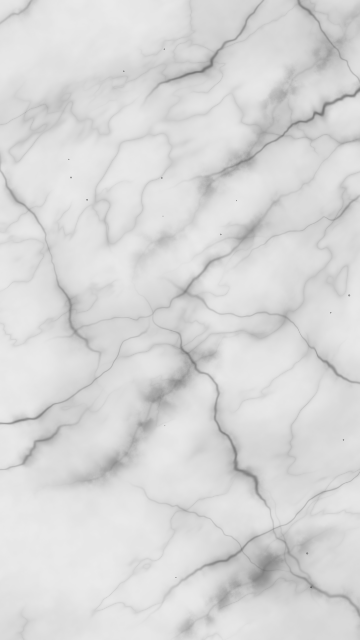
Give the GLSL for this texture, as a Shadertoy shader.

```glsl
const int STRANDS = 18;
const float GROUND = 0.917;          // brightest stone tone
const float CLOUD_DEPTH = 0.065;
const float MOTTLE_DEPTH = 0.012;
const float RISING_ANGLE = 0.62;     // main grain direction, radians
const float CORE_WIDTH = 0.0021;     // widths are fractions of canvas height
const float HALO_WIDTH = 0.0085;
const float BROAD_WIDTH = 0.0145;
const float SMOKE_WIDTH = 0.036;
const float WANDER = 0.10;           // sideways bending of a strand
const float WEB_DENSITY = 0.10;
const float SPECK_CELLS = 34.0;
const float SPECK_CHANCE = 0.035;

float hash(vec2 p) {
    return fract(sin(dot(p, vec2(127.1, 311.7))) * 43758.5453);
}

float noise(vec2 p) {
    vec2 i = floor(p), f = fract(p);
    f = f * f * (3.0 - 2.0 * f);
    return mix(mix(hash(i), hash(i + vec2(1, 0)), f.x),
               mix(hash(i + vec2(0, 1)), hash(i + vec2(1, 1)), f.x), f.y);
}

float fbm(vec2 p) {
    float sum = 0.0, gain = 0.516;
    for (int i = 0; i < 5; i++) {
        sum += gain * noise(p);
        p = mat2(1.6, 1.2, -1.2, 1.6) * p + 7.3;
        gain *= 0.5;
    }
    return sum;
}

vec2 along(vec2 p, float angle) {
    float c = cos(angle), s = sin(angle);
    return vec2(c * p.x + s * p.y, c * p.y - s * p.x);
}

float bell(float d, float width) {
    return exp(-d * d / (width * width));
}

// Optical density of one wandering vein: dark core, halo and faint smoke
float strand(vec2 p, int index, float aspect, float patches, float mottle) {
    float id = float(index);
    bool falling = index % 3 == 2, broad = index % 6 == 0;
    vec2 centre = vec2(aspect * hash(vec2(id, 1.7)), fract(0.37 + id * 0.618));
    float angle = falling ? mix(-1.3, -0.2, hash(vec2(id, 4.1)))
                          : RISING_ANGLE + 0.5 * (hash(vec2(id, 5.3)) - 0.5);
    float reach = mix(0.16, 0.36, hash(vec2(id, 8.9)));

    vec2 q = along(p - centre, angle);
    float d = q.y + WANDER * (fbm(vec2(q.x * 8.0, id * 17.3)) - 0.5);
    float fade = 1.0 - smoothstep(0.35, 1.0, abs(q.x) / reach);
    float pulse = smoothstep(0.25, 0.75, noise(vec2(q.x * 13.0 + 40.0, id * 5.7)));

    float coreDepth = broad ? 0.06 : mix(0.08, 0.42, hash(vec2(id, 2.9)));
    float core = coreDepth * mix(0.35, 1.0, pulse)
               * bell(d, CORE_WIDTH * mix(0.6, 1.2, pulse));
    float haloWidth = (broad ? BROAD_WIDTH : HALO_WIDTH) * mix(0.6, 1.3, pulse);
    float halo = (broad ? 0.30 : 0.17) * mix(0.25, 1.0, pulse)
               * mix(0.35, 1.1, mottle) * bell(d, haloWidth);
    float smoke = 0.065 * patches * bell(d, SMOKE_WIDTH);
    return fade * (core + halo + smoke);
}

// Faint hairlines where stretched noise crosses its middle value
float web(vec2 p, float scale, float thickness) {
    vec2 q = along(p, RISING_ANGLE) * vec2(0.55, 1.0) * scale;
    float ridge = abs(fbm(q) - 0.5);
    float mask = smoothstep(0.42, 0.68, noise(q * 1.3 + 31.0));
    return mask * (exp(-ridge / thickness) + 0.35 * exp(-ridge / (5.0 * thickness)));
}

// Sparse mineral dots
float specks(vec2 p) {
    vec2 cell = floor(p * SPECK_CELLS);
    vec2 offset = 0.2 + 0.6 * vec2(hash(cell + 3.1), hash(cell + 9.4));
    float radius = mix(0.03, 0.065, hash(cell + 5.5));
    float dist = length(fract(p * SPECK_CELLS) - offset);
    float present = step(1.0 - SPECK_CHANCE, hash(cell + 17.0));
    return present * (1.0 - smoothstep(radius * 0.4, radius * 1.4, dist));
}

void mainImage(out vec4 fragColor, in vec2 fragCoord) {
    vec2 p = fragCoord / iResolution.y;
    float aspect = iResolution.x / iResolution.y;

    // Shared distortion of the stone
    vec2 warp = vec2(fbm(p * 5.0 + 2.0), fbm(p * 5.0 + 19.0)) - 0.5;
    vec2 bent = p + 0.07 * warp;

    // Cloudy ground
    float patches = smoothstep(0.32, 0.66, fbm(p * 9.0 + 50.0));
    float mottle = smoothstep(0.3, 0.7, fbm(p * 42.0));
    float clouds = smoothstep(0.45, 0.78, fbm(along(bent, RISING_ANGLE) * vec2(4.0, 7.0) + 11.0));
    float tone = GROUND - CLOUD_DEPTH * clouds - MOTTLE_DEPTH * mottle;

    // Veins absorb light
    float density = WEB_DENSITY * (web(bent + 3.0, 6.0, 0.011) + 0.7 * web(bent + 8.0, 11.0, 0.016));
    for (int i = 0; i < STRANDS; i++)
        density += strand(bent, i, aspect, patches, mottle);
    density += 0.4 * specks(p);

    fragColor = vec4(vec3(tone * exp(-density)), 1.0);
}
```
